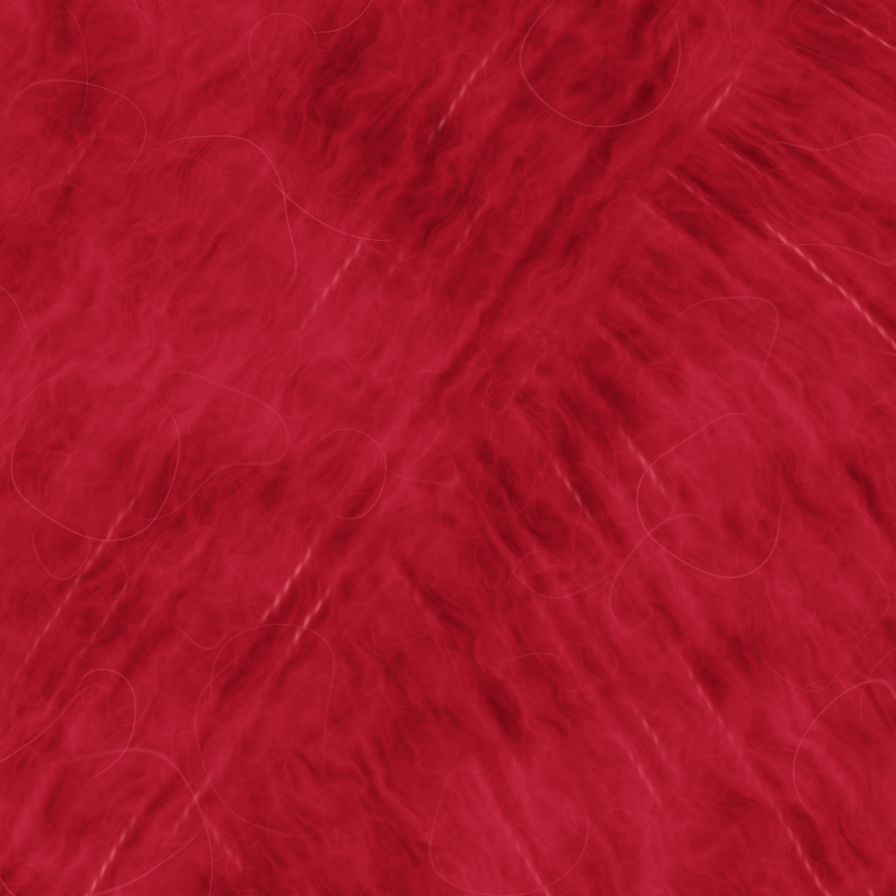
A Shadertoy shader for this texture:

```glsl
// Brushed mohair yarn in deep red: two families of twisted strands meet at a
// diagonal fold, covered by ridged-noise fuzz and by thin curly stray hairs.
// Strands live in (along, across) coordinates; hairs are warped arcs in cells.

const vec3 DEEP_RED   = vec3(0.44, 0.025, 0.065);
const vec3 BASE_RED   = vec3(0.635, 0.068, 0.140);
const vec3 BRIGHT_RED = vec3(0.740, 0.135, 0.230);
const vec3 HAIR_PINK  = vec3(0.82, 0.28, 0.38);
const vec3 GLINT_PINK = vec3(0.93, 0.48, 0.52);
const vec2 LEFT_DIR   = vec2(0.56, 0.83);   // strands rising to the right
const vec2 RIGHT_DIR  = vec2(0.53, -0.85);  // strands falling to the right
const float FOLD      = 0.17;               // where the two families meet
const float SPACING   = 0.052;
const float STRAND_WIDTH = 0.0065;
const float TWIST_LENGTH = 0.021;
const float HAIR_WIDTH   = 0.0011;
const float PI = 3.14159;

float hash(vec2 p) {
    vec3 q = fract(vec3(p.xyx) * 0.1031);
    q += dot(q, q.yzx + 33.33);
    return fract((q.x + q.y) * q.z);
}

float noise(vec2 p) {
    vec2 i = floor(p), f = fract(p);
    f = f * f * (3.0 - 2.0 * f);
    return mix(mix(hash(i), hash(i + vec2(1, 0)), f.x),
               mix(hash(i + vec2(0, 1)), hash(i + vec2(1, 1)), f.x), f.y);
}

vec2 wander(vec2 p) {
    return vec2(noise(p), noise(p + 41.7)) - 0.5;
}

// Soft tangled fuzz, combed lightly along q.x; roughly -0.5 to 0.5
float fuzz(vec2 q) {
    q += 0.035 * wander(q * 14.0) + 0.014 * wander(q * 42.0 + 9.0);
    float sum = 0.0, gain = 0.36;
    vec2 scale = vec2(9.0, 24.0);
    for (int i = 0; i < 4; i++) {
        float ridge = 1.0 - abs(2.0 * noise(q * scale + float(i) * 17.3) - 1.0);
        sum += gain * (ridge - 0.6);
        scale *= 1.75;
        gain *= 0.85;
    }
    return sum;
}

// Twisted strands along q.x: x = lit body, y = shadow beside it, z = glint
vec3 strands(vec2 q) {
    q.y += 0.022 * (noise(q * vec2(4.0, 5.0)) - 0.5) + 0.004 * (noise(q * 38.0) - 0.5);
    vec3 sum = vec3(0);
    float cell = floor(q.y / SPACING);
    for (int k = -1; k <= 1; k++) {
        float id = cell + float(k);
        float rnd = hash(vec2(id, 5.0));
        float d = q.y - (id + 0.5 + 0.6 * (rnd - 0.5)) * SPACING;
        float shown = smoothstep(0.25, 0.75, noise(vec2(q.x * 4.0 + rnd * 50.0, id * 7.0)));
        float shine = smoothstep(0.58, 0.9, noise(vec2(q.x * 8.0 + rnd * 90.0, id * 3.0)));
        float body = exp(-pow(abs(d) / STRAND_WIDTH, 2.0));
        float core = exp(-pow(abs(d) / (0.42 * STRAND_WIDTH), 2.0));
        float shade = exp(-pow(abs(d - 2.2 * STRAND_WIDTH) / (1.7 * STRAND_WIDTH), 2.0));
        float twist = 0.5 + 0.5 * sin(2.0 * PI * (q.x / TWIST_LENGTH + d / 0.014));
        sum += shown * vec3(body * (0.6 + 0.4 * twist), shade, core * shine * (0.25 + 0.75 * twist));
    }
    return sum;
}

// Curly hairs: one arc per cell; share = fraction of cells that hold one
float curls(vec2 p, float scale, float share, float seed) {
    p = p * scale + 0.55 * wander(p * scale * 1.3 + seed) + seed;
    float width = (HAIR_WIDTH + 1.0 / iResolution.y) * scale;
    float sum = 0.0;
    vec2 home = floor(p);
    for (int j = -1; j <= 1; j++)
    for (int i = -1; i <= 1; i++) {
        vec2 id = home + vec2(i, j);
        float a = hash(id + seed), b = hash(id + seed + 19.1), c = hash(id + seed + 37.7);
        vec2 v = p - id - 0.2 - 0.6 * vec2(b, c);
        float radius = 0.2 + 0.6 * fract(a * 57.0);
        float turn = abs(mod(atan(v.y, v.x) - 2.0 * PI * fract(b * 31.0) + PI, 2.0 * PI) - PI);
        float span = 0.6 + 2.2 * fract(c * 43.0);
        float line = 1.0 - smoothstep(0.0, width, abs(length(v) - radius));
        sum += step(a, share) * line * (1.0 - smoothstep(0.55 * span, span, turn)) * (0.4 + 0.6 * b);
    }
    return min(sum, 1.0);
}

void mainImage(out vec4 fragColor, in vec2 fragCoord) {
    vec2 p = fragCoord / iResolution.y;

    // Strand coordinates; the right family bends flatter towards the top
    vec2 left = vec2(dot(p, LEFT_DIR), dot(p, vec2(LEFT_DIR.y, -LEFT_DIR.x)));
    vec2 right = vec2(dot(p, RIGHT_DIR), dot(p, -vec2(RIGHT_DIR.y, -RIGHT_DIR.x)));
    right.y += pow(max(p.y - 0.5, 0.0), 2.0);
    float side = smoothstep(-0.035, 0.035, left.y - FOLD + 0.06 * (noise(p * 9.0) - 0.5));
    float leftFade = 0.3 + 0.7 * smoothstep(-0.25, 0.05, left.y);
    vec3 yarn = mix(strands(left) * leftFade, strands(right + 3.0), side);

    // Tone: broad folds, combed fuzz, strands and their shadows
    float tone = 0.53 + 0.30 * (noise(p * 3.5 + 2.0) - 0.5) + 0.30 * (noise(p * 11.0) - 0.5);
    tone += 0.72 * mix(fuzz(left), fuzz(right + 3.0), side);
    tone += 0.20 * yarn.x - 0.17 * yarn.y;
    tone -= 0.20 * exp(-pow((left.y - FOLD - 0.07) / 0.07, 2.0));
    tone += 0.10 * smoothstep(0.05, -0.5, left.y) * step(left.y, 0.05);
    tone += 0.10 * (noise(p * 150.0) - 0.5);

    // Dense short fibres, then sparse long pale hairs
    float fibres = curls(p, 24.0, 0.8, 3.0) + curls(p, 17.0, 0.8, 11.0) + curls(p, 12.0, 0.7, 23.0);
    float hairs = curls(p, 7.0, 0.42, 51.0) + 1.2 * curls(p, 4.0, 0.4, 67.0);
    tone = clamp(tone + 0.13 * fibres, 0.0, 1.0);

    vec3 color = mix(DEEP_RED, BASE_RED, min(tone * 2.0, 1.0));
    color = mix(color, BRIGHT_RED, max(tone * 2.0 - 1.0, 0.0));
    color = mix(color, HAIR_PINK, min(0.42 * hairs, 0.65));
    color = mix(color, GLINT_PINK, min(0.6 * yarn.z, 0.75));
    fragColor = vec4(color, 1.0);
}
```
